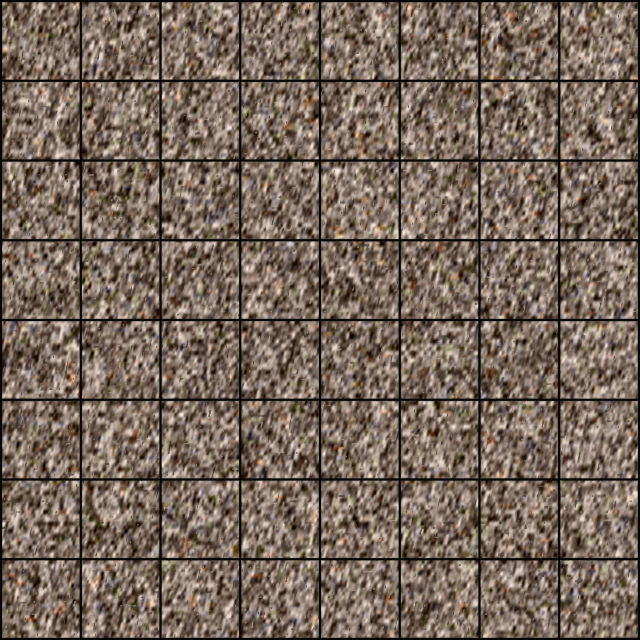
Give the GLSL for this texture, as a Shadertoy shader.

```glsl
float hash(vec2 p) {
    vec3 q = fract(vec3(p.xyx) * vec3(0.1031, 0.1030, 0.0973));
    q += dot(q, q.yzx + 33.33);
    return fract((q.x + q.y) * q.z);
}

float noise(vec2 p) {
    vec2 cell = floor(p), f = fract(p);
    f = f * f * (3.0 - 2.0 * f);
    return mix(mix(hash(cell), hash(cell + vec2(1, 0)), f.x),
               mix(hash(cell + vec2(0, 1)), hash(cell + vec2(1, 1)), f.x), f.y);
}

// Mineral grains: upright, slightly leaning specks in several sizes
vec3 granite(vec2 uv, vec2 tile) {
    vec2 seed = 37.0 * tile + 300.0;
    vec2 p = vec2(uv.x - 0.2 * uv.y, uv.y);
    float grain = 0.50 * noise(p * vec2(165, 105) + seed)
                + 0.36 * noise(p * vec2(270, 165) + seed + 71.0)
                + 0.14 * noise(p * vec2(70, 55) + seed + 153.0);
    vec3 stone = vec3(0.512, 0.440, 0.393) + 1.12 * (grain - 0.5);

    // Sparse rust, olive and slate tints
    float rust = smoothstep(0.80, 0.97, noise(p * vec2(110, 90) + seed + 211.0));
    float olive = smoothstep(0.68, 0.95, noise(p * vec2(120, 90) + seed + 317.0));
    float slate = smoothstep(0.68, 0.95, noise(p * vec2(130, 95) + seed + 419.0));
    stone += rust * vec3(0.11, 0.00, -0.07);
    stone += olive * vec3(-0.05, -0.01, -0.09);
    stone += slate * vec3(-0.06, -0.03, 0.04);

    // Small dark pits and pale crystals
    float pit = smoothstep(0.84, 0.98, noise(p * vec2(210, 120) + seed + 523.0));
    float crystal = smoothstep(0.88, 0.99, noise(p * vec2(190, 150) + seed + 631.0));
    stone = mix(stone, vec3(0.17, 0.14, 0.12), 0.6 * pit);
    stone = mix(stone, vec3(0.80, 0.76, 0.73), 0.5 * crystal);
    return stone + 0.025 * (hash(tile + 19.0) - 0.5);
}

void mainImage(out vec4 fragColor, in vec2 fragCoord) {
    vec2 uv = fragCoord / iResolution.xy;

    // Eight by eight tiles, centred so the outer joints stay visible
    vec2 grid = (uv - 0.5) / 0.1246 + 4.0;
    vec2 tile = floor(grid);
    vec2 edge = 0.1246 * (0.5 - abs(fract(grid) - 0.5));
    float joint = min(edge.x, edge.y);

    // Black joints with a softly shaded tile rim
    vec3 color = granite(uv, tile);
    color *= mix(0.85, 1.0, smoothstep(0.0015, 0.0045, joint));
    float blur = 0.6 / min(iResolution.x, iResolution.y);
    float face = smoothstep(0.0017 - blur, 0.0017 + blur, joint);
    color = mix(vec3(0.025, 0.022, 0.018), color, face);
    fragColor = vec4(clamp(color, 0.0, 1.0), 1.0);
}
```
